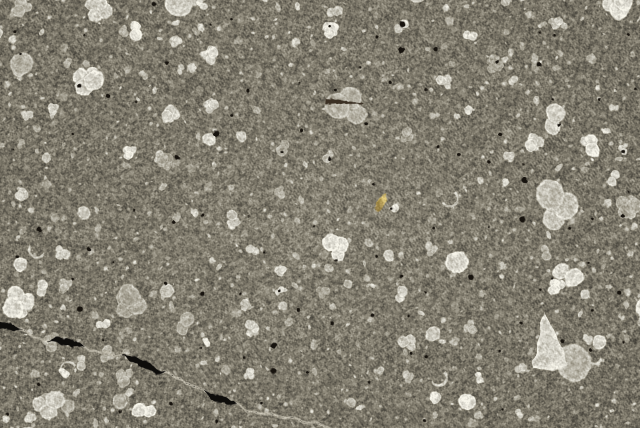
Reproduce this texture procedurally as a Shadertoy shader.

```glsl
// Thin section of limestone: pale round microfossils in grainy grey mud, cut by a dark crack.

float hash(vec2 p) {
    return fract(sin(dot(p, vec2(127.1, 311.7))) * 43758.5453);
}

vec2 hash2(vec2 p) {
    return vec2(hash(p), hash(p + 57.3));
}

float noise(vec2 p) {
    vec2 i = floor(p), f = fract(p);
    f = f * f * (3.0 - 2.0 * f);
    return mix(mix(hash(i), hash(i + vec2(1, 0)), f.x),
               mix(hash(i + vec2(0, 1)), hash(i + 1.0), f.x), f.y);
}

mat2 rotate(float a) {
    return mat2(cos(a), sin(-a), sin(a), cos(a));
}

float fill(float d, float blur) {
    return 1.0 - smoothstep(-blur, blur, d);
}

// Clusters of one to four overlapping chambers, painted over the tone
float fossils(float tone, vec2 p, float cell, float size, float share, float blur, float mottle) {
    vec2 home = floor(p / cell);
    float wobble = (noise(p * 1.7 / size) - 0.5) * size * 0.14 + (noise(p * 150.0) - 0.5) * 0.003;
    for (int n = 0; n < 9; n++) {
        vec2 id = home + vec2(n % 3 - 1, n / 3 - 1);
        vec2 seed = id + size * 900.0;
        if (hash(seed) > share) continue;
        vec2 q = p - (id + 0.15 + 0.7 * hash2(seed + 3.7)) * cell;
        vec2 kind = hash2(seed + 11.9);
        float r = size * mix(0.65, 1.2, kind.x * kind.x);
        int count = 1 + int(kind.y * 4.0);
        float body = mix(0.67, 0.91, hash(seed + 23.1));
        float spin = hash(seed + 31.7) * 6.283;
        for (int k = 0; k < count; k++) {
            float a = spin + float(k) * 1.75;
            float part = count == 1 ? r * 0.85 : r * (0.52 + 0.08 * float(k));
            float reach = count == 1 ? 0.0 : r * 0.52;
            vec2 c = rotate(spin) * (q - reach * vec2(cos(a), sin(a)));
            float d = length(c * vec2(1.0, 1.1)) - part + wobble;
            float rim = smoothstep(-0.3 * part, -0.06 * part, d);
            tone = mix(tone, tone * 0.88, fill(d - 0.002, blur + 0.001));
            tone = mix(tone, body + 0.09 * rim + mottle, fill(d, blur + 0.0008));
        }
    }
    return tone;
}

// Short bright flecks of shell debris
float flecks(float tone, vec2 p, float cell, float size, float share, float blur, float mottle) {
    vec2 home = floor(p / cell);
    float rough = (noise(p * 190.0) - 0.5) * size * 0.55;
    for (int n = 0; n < 9; n++) {
        vec2 id = home + vec2(n % 3 - 1, n / 3 - 1);
        vec2 seed = id + cell * 700.0;
        if (hash(seed) > share) continue;
        vec2 q = rotate(hash(seed + 5.3) * 6.283) * (p - (id + hash2(seed + 1.9)) * cell);
        vec2 kind = hash2(seed + 8.1);
        float d = length(q * vec2(1.0, 1.0 + kind.x * kind.x)) - size * mix(0.5, 1.3, kind.y) + rough;
        tone = mix(tone, mix(0.62, 0.88, hash(seed + 14.2)) + mottle, 0.9 * fill(d, blur));
    }
    return tone;
}

// Thin curved shell slices
float shells(vec2 p, float blur) {
    vec2 id = floor(p / 0.24);
    vec2 q = p - (id + 0.2 + 0.6 * hash2(id + 71.0)) * 0.24;
    q = rotate(hash(id + 83.0) * 6.283) * q;
    float d = max(abs(length(q) - 0.018) - 0.0028, -q.y - 0.003);
    return fill(d + (noise(p * 120.0) - 0.5) * 0.003, blur) * step(hash(id + 97.0), 0.25);
}

// Opaque mineral specks
float specks(vec2 p, float blur) {
    vec2 id = floor(p / 0.075);
    vec2 q = p - (id + 0.15 + 0.7 * hash2(id + 131.0)) * 0.075;
    float r = mix(0.0025, 0.0075, pow(hash(id + 149.0), 3.0));
    float d = length(q) - r + (noise(p * 200.0) - 0.5) * 0.004;
    return fill(d, blur) * step(hash(id + 163.0), 0.42);
}

void mainImage(out vec4 fragColor, in vec2 fragCoord) {
    vec2 p = fragCoord / iResolution.y;
    float blur = 0.9 / iResolution.y;

    // Grainy mud
    vec2 g = rotate(0.6) * p;
    float grain = noise(g * 175.0) - 0.5;
    float fine = noise(g.yx * 310.0 + 40.0) - 0.5;
    float tone = 0.482 + 0.2 * grain + 0.21 * fine + 0.07 * (noise(g * 70.0) - 0.5);
    tone += 0.03 - 0.07 * length((p - vec2(0.75, 0.5)) * vec2(0.8, 1.0));
    float mottle = 0.16 * grain + 0.15 * fine + 0.1 * (noise(g * 95.0) - 0.5);

    // Debris, then small and large fossils
    tone = flecks(tone, p, 0.026, 0.0043, 0.45, blur * 1.4, mottle);
    tone = flecks(tone, p, 0.048, 0.0088, 0.45, blur * 1.4, mottle);
    tone = mix(tone, 0.82 + mottle, shells(p, blur));
    tone = fossils(tone, p, 0.088, 0.0185, 0.42, blur, mottle);
    tone = fossils(tone, p, 0.15, 0.029, 0.3, blur, mottle);
    tone = fossils(tone, p, 0.23, 0.05, 0.42, blur, mottle);

    // Pale angular fragment
    vec2 q = p - vec2(1.285, 0.185);
    float shard = max(-q.y - 0.045, abs(q.x + 0.15 * q.y) * 0.94 - (0.077 - q.y) * 0.36);
    shard += (noise(p * 45.0) - 0.5) * 0.022;
    tone = mix(tone, 0.82 + 0.1 * smoothstep(-0.012, 0.0, shard) + mottle, fill(shard, blur));

    // Warm grey to near white
    tone = clamp(tone, 0.0, 0.97);
    vec3 col = tone * mix(vec3(1.0, 0.96, 0.845), vec3(1.0, 0.99, 0.945), smoothstep(0.45, 0.9, tone));

    // Specks, brown sliver and yellow grain
    col = mix(col, vec3(0.09, 0.075, 0.055), specks(p, blur));
    q = rotate(-0.07) * (p - vec2(0.815, 0.76));
    float sliver = abs(q.y) - 0.007 * (1.0 - smoothstep(-0.05, 0.065, q.x)) + 0.001;
    sliver = max(sliver + 0.004 * grain, abs(q.x) - 0.055);
    col = mix(col, vec3(0.23, 0.19, 0.14), fill(sliver, blur));
    q = rotate(1.05) * (p - vec2(0.89, 0.525));
    float amber = length(q * vec2(0.42, 1.0)) - 0.0095 + 0.004 * grain;
    vec3 gold = mix(vec3(0.6, 0.5, 0.24), vec3(0.86, 0.76, 0.42), smoothstep(-0.015, 0.015, q.x));
    col = mix(col, gold + mottle, 0.85 * fill(amber, blur));

    // Crack: pale thread with black open lenses
    float course = 0.255 - 0.345 * p.x + 0.012 * sin(p.x * 13.0 - 2.4) + 0.012 * (noise(p.xx * 38.0) - 0.5);
    float off = abs(p.y - course) * 0.94;
    float open = sin(p.x * 39.0 + 1.0 + 0.8 * sin(p.x * 9.0));
    float gape = 0.0095 * smoothstep(-0.4, 0.9, open) * (1.0 - smoothstep(0.52, 0.6, p.x));
    col = mix(col, vec3(0.77, 0.75, 0.69) + mottle, 0.8 * fill(off - 0.0028 + 0.004 * grain, blur));
    col = mix(col, vec3(0.055, 0.05, 0.045), fill(off - gape + 0.002 + 0.004 * grain, blur));

    fragColor = vec4(clamp(col, 0.0, 1.0), 1.0);
}
```
